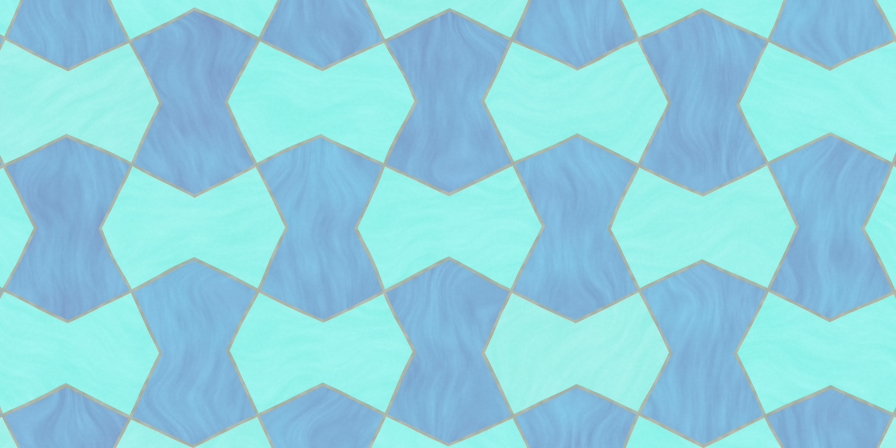
Reproduce this pattern procedurally as a WebGL 2 fragment shader.

```glsl
#version 300 es
precision highp float;

uniform vec2 u_resolution;
out vec4 fragColor;

const vec2 CELL = vec2(0.2839, 0.2799);   // grid spacing, canvas height = 1
const vec2 ORIGIN = vec2(0.0078, 0.0725); // first grid crossing
const float BEND = 0.24;                  // zigzag height in cells
const float HALF_LINE = 0.0034;

const vec3 MINT = vec3(0.585, 0.955, 0.925);
const vec3 MINT_DULL = vec3(0.63, 0.945, 0.915);
const vec3 SKY = vec3(0.505, 0.742, 0.872);
const vec3 DUSK = vec3(0.505, 0.665, 0.823);
const vec3 GROUT = vec3(0.675, 0.70, 0.645);

float hash(vec2 p) {
  vec3 q = fract(vec3(p.xyx) * 0.1031);
  q += dot(q, q.yzx + 33.33);
  return fract((q.x + q.y) * q.z);
}

float noise(vec2 p) {
  vec2 i = floor(p), f = fract(p);
  f = f * f * (3.0 - 2.0 * f);
  float low = mix(hash(i), hash(i + vec2(1, 0)), f.x);
  float high = mix(hash(i + vec2(0, 1)), hash(i + vec2(1, 1)), f.x);
  return mix(low, high, f.y);
}

// Triangle wave of period 2, zero at the integers
float wave(float t) {
  return abs(mod(t - 0.5, 2.0) - 1.0) * 2.0 - 1.0;
}

// Signed offset from the nearest zigzag line, and that line's index
vec2 zigzag(float across, float along, float bend) {
  float index = floor(across + 0.5);
  float flip = 1.0 - 2.0 * mod(index, 2.0);
  return vec2(across - index - flip * bend * wave(along), index);
}

// Streaks of a dry brush, centred on zero
float brush(vec2 p, float angle, float seed) {
  float a = angle + 0.9 * (noise(p * 2.5 + seed * 91.0) - 0.5);
  float c = cos(a), s = sin(a);
  vec2 q = mat2(c, -s, s, c) * p + seed * 57.0;
  float streaks = 0.0, gain = 0.5;
  vec2 scale = vec2(3.0, 15.0);
  for (int i = 0; i < 3; i++) {
    streaks += gain * (noise(q * scale + float(i) * 19.0) - 0.5);
    scale *= 1.9;
    gain *= 0.7;
  }
  return streaks;
}

vec3 mintPaint(vec2 local, float seed) {
  float streaks = brush(local, (seed - 0.5) * 1.8, seed);
  float cloud = noise(local * 4.0 + seed * 31.0) - 0.5;
  vec3 base = mix(MINT, MINT_DULL, smoothstep(0.4, 1.0, seed));
  return base + vec3(0.085, 0.022, 0.03) * streaks + vec3(0.03, 0.0, 0.01) * cloud;
}

vec3 bluePaint(vec2 local, float seed, float edge) {
  float streaks = brush(local, 1.57 + (seed - 0.5) * 0.5, seed);
  float cloud = noise(local * 3.5 + seed * 43.0) - 0.5;
  float rim = 1.0 - smoothstep(0.004, 0.018, edge);
  float shade = 0.05 + 0.65 * seed + 0.75 * cloud - 0.9 * streaks + 0.12 * rim;
  return mix(SKY, DUSK, clamp(shade, -0.3, 1.3)) + 0.05 * streaks;
}

void main() {
  float pixel = 1.0 / u_resolution.y;
  vec2 uv = gl_FragCoord.xy / u_resolution * vec2(2.0, 1.0);
  vec2 p = (uv - ORIGIN) / CELL;

  // Slight wobble of the hand
  vec2 drift = vec2(noise(p * 2.3 + 7.0), noise(p * 2.3 + 63.0)) - 0.5;
  vec2 g = p + 0.035 * drift;

  // Two crossing families of zigzag lines
  vec2 rowLine = zigzag(g.y, g.x, BEND);
  vec2 colLine = zigzag(g.x, g.y, -BEND);
  float slant = inversesqrt(1.0 + 4.0 * BEND * BEND);
  vec2 offset = vec2(colLine.x, rowLine.x) * CELL * slant;
  float edge = min(abs(offset.x), abs(offset.y));

  // Alternate tiles, with their own seed and centre
  vec2 tile = vec2(colLine.y, rowLine.y) - 1.0 + step(0.0, offset);
  vec2 local = p - tile - 0.5;
  float seed = hash(tile + 17.0);
  vec2 side = clamp(offset / pixel, -1.0, 1.0);
  float parity = 1.0 - 2.0 * mod(colLine.y + rowLine.y, 2.0);
  float mintness = 0.5 + 0.5 * parity * side.x * side.y;
  vec3 color = mix(bluePaint(local, seed, edge), mintPaint(local, seed), mintness);

  // Grout lines of uneven width and tone
  float width = HALF_LINE * (0.85 + 0.3 * noise(p * 9.0));
  float soft = max(0.7 * pixel, 0.0012);
  float line = 1.0 - smoothstep(width - soft, width + soft, edge);
  vec3 grout = GROUT + 0.07 * (noise(p * 22.0) - 0.5);
  color = mix(color, grout, line * 0.95);

  // Paper grain
  color += 0.014 * (noise(uv * 230.0) - 0.5);
  fragColor = vec4(clamp(color, 0.0, 1.0), 1.0);
}
```
